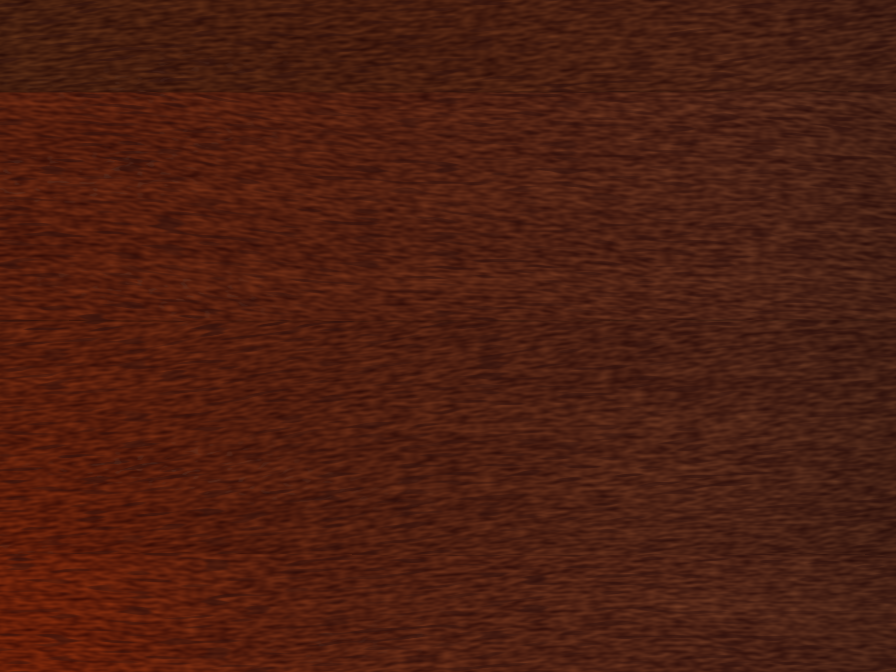
This texture is drawn by a Shadertoy shader. Its source:

```glsl
// Dark red-brown wood boards with fine horizontal grain, pores and soft uneven light.

const vec3 WARM_SIDE  = vec3(0.312, 0.108, 0.047);  // left
const vec3 DULL_SIDE  = vec3(0.284, 0.132, 0.084);  // right
const vec3 TOP_BROWN  = vec3(0.262, 0.116, 0.056);
const vec3 GLOW       = vec3(0.070, 0.004, -0.016); // lower left corner
const vec3 PORE_COLOR = vec3(0.185, 0.066, 0.052);
const vec3 FLECK_COLOR = vec3(0.360, 0.230, 0.180);

const float SEAMS[3]  = float[3](0.175, 0.523, 0.863);
const float TONES[4]  = float[4](1.02, 0.98, 1.02, 0.98);
const float SLOPES[4] = float[4](0.03, 0.08, -0.05, 0.06);

const vec2 FIBRE_SCALE = vec2(23.0, 150.0);
const vec2 FINE_SCALE  = vec2(58.0, 205.0);
const vec2 PORE_SCALE  = vec2(17.0, 135.0);
const vec2 BAND_SCALE  = vec2(1.3, 24.0);
const float FIBRE_CONTRAST = 0.38;
const float FINE_CONTRAST  = 0.40;
const float BAND_CONTRAST  = 0.13;
const float PORE_STRENGTH  = 0.65;
const float FLECK_STRENGTH = 0.28;
const float SEAM_WIDTH     = 0.0012;
const float SEAM_STRENGTH  = 0.22;
const vec3 GRAIN_TINT = vec3(0.90, 1.35, 1.25);     // grain response per channel

// Random unit vector for a lattice cell
vec2 cellGradient(vec2 cell) {
    uvec2 k = uvec2(ivec2(cell) + 4096);
    uint h = k.x * 1597334677u ^ k.y * 3812015801u;
    h = (h ^ (h >> 15)) * 2246822519u;
    h ^= h >> 13;
    float angle = float(h & 65535u) / 65536.0 * 6.28319;
    return vec2(cos(angle), sin(angle));
}

// Gradient noise, about -0.7 to 0.7
float noise(vec2 p) {
    vec2 i = floor(p), f = p - i;
    vec2 u = f * f * f * (f * (f * 6.0 - 15.0) + 10.0);
    float a = dot(cellGradient(i), f);
    float b = dot(cellGradient(i + vec2(1, 0)), f - vec2(1, 0));
    float c = dot(cellGradient(i + vec2(0, 1)), f - vec2(0, 1));
    float d = dot(cellGradient(i + vec2(1, 1)), f - vec2(1, 1));
    return mix(mix(a, b, u.x), mix(c, d, u.x), u.y);
}

void mainImage(out vec4 fragColor, in vec2 fragCoord) {
    vec2 uv = fragCoord / iResolution.xy;
    vec2 p = fragCoord / iResolution.y;
    float pixel = 1.0 / iResolution.y;

    // Find the board and the nearest seam
    int board = 0;
    float tone = TONES[0];
    float seam = 0.0;
    for (int i = 0; i < 3; i++) {
        float side = p.y - SEAMS[i] - 0.003 * noise(vec2(p.x * 2.0, float(i) * 9.3));
        if (side > 0.0) board = i + 1;
        tone = mix(tone, TONES[i + 1], smoothstep(-pixel, pixel, side));
        float line = 1.0 - smoothstep(0.0, SEAM_WIDTH + pixel, abs(side));
        seam = max(seam, line * (i == 0 ? 0.3 : 1.0));
    }

    // Bend the grain a little differently on each board
    vec2 shift = vec2(17.3, 5.7) * float(board);
    float wave = 0.025 * noise(p * vec2(1.6, 3.0) + shift);
    vec2 along = vec2(p.x, p.y + wave);
    vec2 grain = vec2(p.x, along.y - SLOPES[board] * p.x) + shift;

    // Grain layers, from broad bands to fine fibres
    float band = noise(along * BAND_SCALE + shift)
               + 0.8 * noise(along * BAND_SCALE * vec2(2.4, 2.6) + shift + 31.0);
    float fibre = noise(grain * FIBRE_SCALE);
    float fine = noise(grain * FINE_SCALE + 71.0);
    float density = 0.65 + 0.5 * noise(along * vec2(3.0, 22.0) + 13.0);
    float pore = smoothstep(0.14, 0.38, noise(grain * PORE_SCALE + 43.0)) * density;

    // Uneven base colour
    vec3 color = mix(WARM_SIDE, DULL_SIDE, smoothstep(0.05, 1.0, uv.x));
    float topBoard = smoothstep(-pixel, pixel, p.y - SEAMS[2]);
    color = mix(color, TOP_BROWN, topBoard * (1.0 - 0.9 * uv.x));
    vec2 corner = uv * vec2(4.0, 2.6);
    color += GLOW * exp(-dot(corner, corner));
    color *= tone * (1.0 - 0.09 * smoothstep(0.8, 1.0, uv.x));

    // Light fibres, dark pores and seams
    float shade = BAND_CONTRAST * band + FIBRE_CONTRAST * fibre + FINE_CONTRAST * fine;
    color *= 1.04 + shade * GRAIN_TINT;
    color = mix(color, PORE_COLOR, clamp(pore * PORE_STRENGTH, 0.0, 1.0));
    color *= 1.0 - SEAM_STRENGTH * seam * clamp(0.6 + 2.0 * fibre, 0.0, 1.0);

    // Pale flecks in patches on the left
    float patches = smoothstep(0.0, 0.35, noise(along * vec2(2.0, 9.0) + 57.0));
    float fleck = smoothstep(0.22, 0.45, noise(grain * vec2(60.0, 170.0) + 91.0));
    float reach = 1.0 - smoothstep(0.2, 0.65, uv.x);
    color = mix(color, FLECK_COLOR, FLECK_STRENGTH * fleck * patches * reach);

    fragColor = vec4(clamp(color, 0.0, 1.0), 1.0);
}
```
